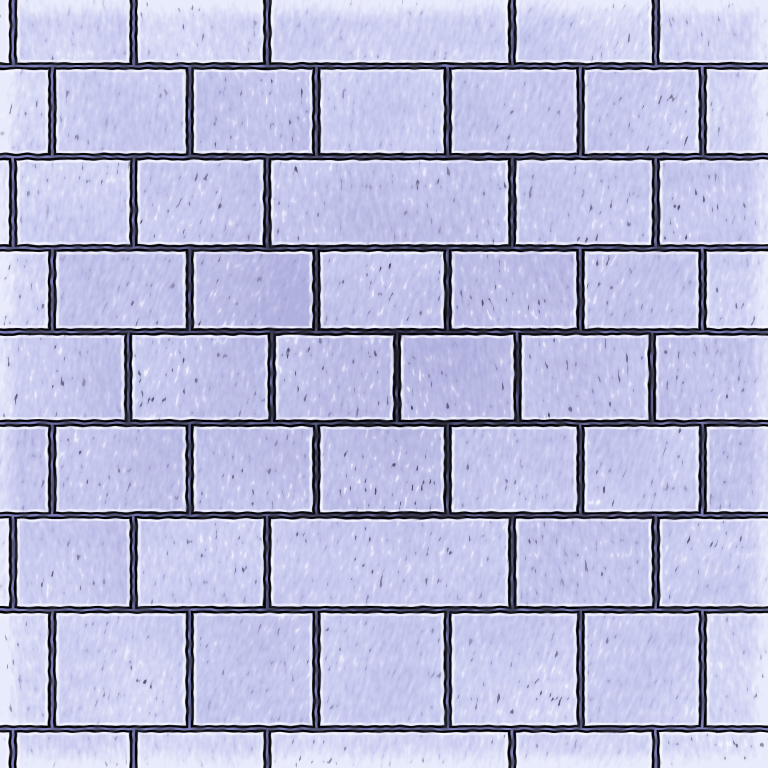
Reproduce this texture procedurally as a three.js fragment shader.

```glsl
// Pale lavender stone-block wall with dark double-lined joints and fine vertical grain.
varying vec2 vUv;

const vec3 SHADE = vec3(0.69, 0.69, 0.87);
const vec3 BODY = vec3(0.79, 0.80, 0.94);
const vec3 LIGHT = vec3(0.91, 0.92, 0.985);
const vec3 RIM = vec3(0.97, 0.97, 1.0);
const vec3 PIT = vec3(0.25, 0.25, 0.34);
const vec3 INK = vec3(0.01, 0.01, 0.015);
const vec3 MORTAR = vec3(0.49, 0.50, 0.73);

// Heights of the bed joints, from the bottom up
const vec4 BEDS_LOW = vec4(0.051, 0.206, 0.329, 0.449);
const vec4 BEDS_HIGH = vec4(0.568, 0.677, 0.796, 0.914);

float hash(vec2 p) {
  return fract(sin(dot(p, vec2(127.1, 311.7))) * 43758.55);
}

float cornerSlope(vec2 cell, vec2 offset) {
  float angle = 6.2832 * hash(cell);
  return dot(vec2(cos(angle), sin(angle)), offset);
}

float gradientNoise(vec2 p) {
  vec2 i = floor(p);
  vec2 f = p - i;
  vec2 u = f * f * f * (f * (f * 6.0 - 15.0) + 10.0);
  vec2 e = vec2(1.0, 0.0);
  float low = mix(cornerSlope(i, f), cornerSlope(i + e, f - e), u.x);
  float high = mix(cornerSlope(i + e.yx, f - e.yx), cornerSlope(i + 1.0, f - 1.0), u.x);
  return mix(low, high, u.y);
}

float minPart(vec3 v) { return min(v.x, min(v.y, v.z)); }
float minPart(vec4 v) { return min(min(v.x, v.y), min(v.z, v.w)); }

float rowIndex(float y) {
  return dot(step(BEDS_LOW, vec4(y)) + step(BEDS_HIGH, vec4(y)), vec4(1.0));
}

float bedDistance(float y) {
  return min(minPart(abs(BEDS_LOW - y)), minPart(abs(BEDS_HIGH - y)));
}

// Upright joints: two alternating bonds and a special middle course
void courseJoints(float row, out vec3 left, out vec3 right) {
  left = vec3(0.017, 0.174, 0.348);
  right = vec3(0.667, 0.854, 0.854);
  if (mod(row, 2.0) > 0.5) {
    left = vec3(0.068, 0.247, 0.412);
    right = vec3(0.583, 0.756, 0.915);
  } else if (abs(row - 4.0) < 0.5) {
    left = vec3(0.167, 0.354, 0.517);
    right = vec3(0.674, 0.849, 0.849);
  }
}

// Stone face: per-block tone, slanted grain, pits and bright flecks
vec3 stoneFace(vec2 p, vec2 block, float radius) {
  float seed = hash(block + 3.7);
  float lean = mix(-0.08, 0.3, hash(block + 9.1));
  vec2 q = vec2(p.x - lean * p.y, p.y) + seed * 7.0;
  float fine = gradientNoise(q * vec2(270.0, 120.0));
  float grain = gradientNoise(q * vec2(150.0, 52.0)) + 0.6 * fine;
  float cloud = gradientNoise(p * 9.0 + seed * 31.0);
  float wear = clamp(0.75 + 1.3 * cloud - 0.75 * radius, 0.15, 1.0);

  float border = min(min(p.x, 1.0 - p.x), min(p.y, 1.0 - p.y));
  float tone = 0.13 + 0.78 * radius + 0.3 * (seed - 0.5) + 0.22 * cloud + 0.3 * grain;
  tone += 0.4 * (1.0 - smoothstep(0.0, 0.03, border));
  tone = clamp(tone, 0.0, 1.0);
  vec3 color = mix(SHADE, BODY, min(tone * 2.0, 1.0));
  color = mix(color, LIGHT, max(tone * 2.0 - 1.0, 0.0));

  float pits = smoothstep(0.44, 0.72, -grain) * wear;
  float flecks = smoothstep(0.36, 0.68, grain) * wear;
  color = mix(color, RIM, 0.75 * flecks);
  return mix(color, PIT, 0.85 * pits);
}

// Joint section: mortar core, dark outlines, then a bright block rim
vec3 addJoint(vec3 face, float d, float rough, float radius) {
  float rim = smoothstep(0.0042, 0.0058, d) * (1.0 - smoothstep(0.0066, 0.0092, d));
  float ink = 1.0 - smoothstep(0.0036, 0.0054, d);
  float core = 1.0 - smoothstep(0.0007, 0.0024, d);
  float coreTone = clamp(0.35 + 0.9 * radius + 0.7 * rough, 0.1, 1.0);
  vec3 color = mix(face, RIM, rim * clamp(0.72 + 0.7 * rough, 0.2, 1.0));
  color = mix(color, INK, ink * clamp(0.97 + 0.25 * rough, 0.0, 1.0));
  return mix(color, MORTAR, core * coreTone);
}

void main() {
  vec2 p = vUv;
  float radius = length(p - vec2(0.53, 0.52));

  // Slightly chipped joint lines
  float rough = gradientNoise(p * 75.0);
  vec2 chip = vec2(rough, gradientNoise(p * 70.0 + 40.0)) * 0.0018;
  vec2 w = p + chip;

  float row = rowIndex(w.y);
  vec3 left, right;
  courseJoints(row, left, right);
  float column = dot(step(left, vec3(w.x)) + step(right, vec3(w.x)), vec3(1.0));
  vec2 block = vec2(mod(column, 6.0), mod(row, 8.0));

  float upright = min(minPart(abs(left - w.x)), minPart(abs(right - w.x)));
  float d = min(upright * 0.88, bedDistance(w.y));
  vec3 face = stoneFace(p, block, radius);
  gl_FragColor = vec4(addJoint(face, d, rough, radius), 1.0);
}
```
